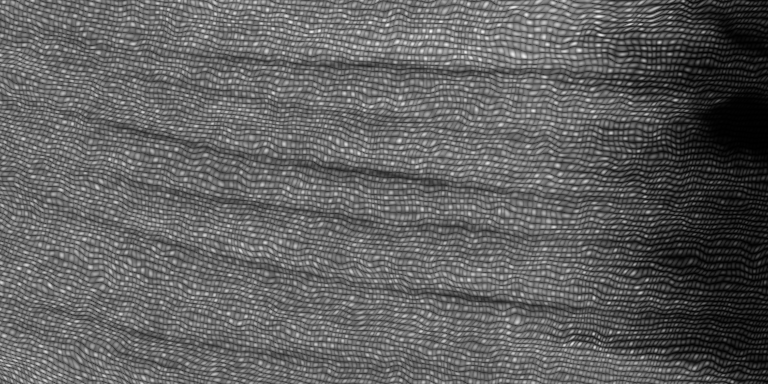
A WebGL 2 fragment shader for this texture:

```glsl
#version 300 es
precision highp float;
// Grey woven gauze with long sagging creases, falling into shadow at the right.
// A plain weave of crossing threads is drawn in coordinates bent along the folds,
// then shaded by crease curves, stretched noise and a ragged shadow edge.
uniform vec2 u_resolution;
out vec4 fragColor;

float hash(vec2 p) {
  vec3 q = fract(vec3(p.xyx) * 0.1031);
  q += dot(q, q.yzx + 33.33);
  return fract((q.x + q.y) * q.z);
}

float noise(vec2 p) {
  vec2 i = floor(p), f = fract(p);
  f = f * f * (3.0 - 2.0 * f);
  return mix(mix(hash(i), hash(i + vec2(1, 0)), f.x),
             mix(hash(i + vec2(0, 1)), hash(i + vec2(1, 1)), f.x), f.y);
}

float fbm(vec2 p) {
  float sum = 0.0, amp = 0.5;
  for (int i = 0; i < 4; i++) {
    sum += amp * noise(p);
    p = p * 2.03 + 17.0;
    amp *= 0.5;
  }
  return sum / 0.9375;
}

// Plain weave: staggered weft dashes with warp threads rising between them
float weave(vec2 q, float warpGain) {
  float row = floor(q.y);
  float profile = sin(3.14159 * fract(q.y));
  float dash = 0.5 + 0.5 * cos(3.14159 * (q.x + row));
  float uneven = 0.8 + 0.4 * hash(vec2(floor((q.x + row + 1.0) * 0.5), row));
  float weft = profile * (0.1 + 0.9 * dash * uneven);
  float warp = warpGain * (1.0 - dash) * sqrt(profile);
  return max(weft, warp);
}

// Creases: start height, total drop, bend rate, depth
const vec4 FOLD[7] = vec4[7](
  vec4(0.943, 0.14, 1.90, 0.48), vec4(0.753, 0.40, 0.75, 0.46),
  vec4(0.531, 0.42, 1.10, 0.46), vec4(0.635, 0.30, 1.25, 0.34),
  vec4(0.232, 0.25, 1.30, 0.27), vec4(0.167, 0.35, 1.00, 0.25),
  vec4(0.883, 0.38, 0.70, 0.22));
// Where each crease is deepest: centre and half length
const vec2 SPAN[7] = vec2[7](
  vec2(1.0, 0.7), vec2(0.9, 1.3), vec2(1.3, 1.2), vec2(1.0, 0.9),
  vec2(0.4, 0.8), vec2(0.2, 0.6), vec2(1.1, 0.8));

void main() {
  vec2 p = gl_FragCoord.xy / u_resolution.y;
  p.x *= 2.0 * u_resolution.y / u_resolution.x;

  // Flow coordinate that stays constant along the folds
  float flow = p.y + mix(0.40, 0.20, p.y) * (1.0 - exp(-1.1 * p.x));
  float right = smoothstep(1.2, 1.9, p.x);

  // Creases: a thin broken core, a soft shadow below and a lit lip above
  float crease = 0.0, lip = 0.0, pull = 0.0;
  for (int i = 0; i < 7; i++) {
    vec4 f = FOLD[i];
    float wobble = 0.016 * (noise(vec2(p.x * 5.0, float(i) * 9.0)) - 0.5);
    float d = p.y - f.x + f.y * (1.0 - exp(-f.z * p.x)) + wobble;
    float along = (p.x - SPAN[i].x) / SPAN[i].y;
    float depth = f.w * (0.25 + 0.75 * exp(-along * along * 1.5))
                * (0.5 + 0.8 * noise(vec2(p.x * 5.0 + 3.0, float(i) * 5.0)));
    float broken = 0.2 + 0.9 * noise(vec2(p.x * 22.0, p.y * 40.0));
    float soft = exp(-abs(d) / (d < 0.0 ? 0.030 : 0.014));
    crease += depth * (0.65 * broken * exp(-d * d / 0.00006) + 0.45 * soft);
    lip += depth * exp(-pow((d - 0.04) / 0.025, 2.0));
    pull += depth * d * exp(-d * d / 0.0012);
  }

  // Threads: warp leans across the folds, more steeply toward the right
  vec2 thread;
  thread.x = 80.0 * p.x + 5.0 * p.x * p.x - (20.0 + 22.0 * right) * p.y
           + 5.0 * noise(vec2(p.x * 3.0, flow * 11.0))
           + 1.4 * noise(p * 22.0);
  thread.y = 78.0 * flow + 20.0 * pull
           + 1.6 * noise(p * vec2(5.0, 8.0)) + 1.0 * noise(p * 26.0 + 40.0);
  float w = weave(thread, mix(0.62, 0.9, right));

  // Cloth tone: broad folds and mottling
  float folds = fbm(vec2(p.x * 1.6, flow * 14.0)) - 0.5;
  float mottle = fbm(p * vec2(15.0, 24.0)) - 0.5;
  float tone = 0.455 + 0.09 * folds + 0.11 * mottle;
  vec2 sheen = (p - vec2(1.3, 0.92)) * vec2(1.6, 3.5);
  tone += 0.045 * exp(-dot(sheen, sheen));
  tone *= (1.0 - min(crease, 0.8)) * (1.0 + 0.15 * lip);

  // Shadow at the right, with an edge made ragged by the folds
  float reach = p.x + 0.4 * folds + 0.2 * mottle
              - 0.10 * smoothstep(0.75, 1.0, p.y)
              - 0.10 * smoothstep(0.2, 0.0, p.y);
  float dark = smoothstep(1.38, 2.0, reach);
  tone *= mix(1.0, 0.19, dark);

  // Black hollow and the black streak near the upper corner
  vec2 h = (p - vec2(1.97, 0.675)) / vec2(0.19, 0.09);
  float hollow = 1.0 - smoothstep(0.55, 1.35, length(h) + 0.8 * mottle);
  float s = p.y - 0.945 + 0.45 * (p.x - 1.85) + 0.06 * mottle;
  float streak = exp(-s * s / 0.0009) * smoothstep(1.78, 1.92, p.x);
  tone *= (1.0 - 0.95 * hollow) * (1.0 - 0.8 * streak);

  // Shadowed cloth keeps only the bright tips of its threads
  float lum = tone * mix(0.50 + 0.98 * w, 0.1 + 2.5 * w * w, dark);
  lum *= 0.86 + 0.28 * noise(p * vec2(100.0, 120.0));
  fragColor = vec4(vec3(clamp(lum, 0.0, 1.0)), 1.0);
}
```
